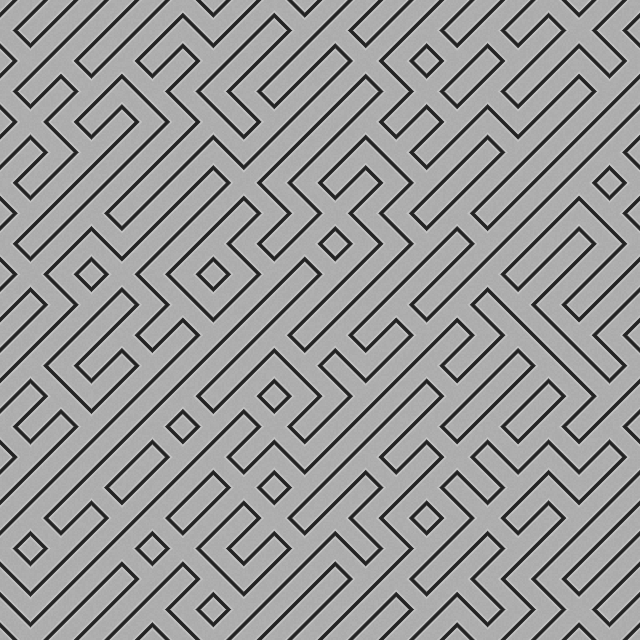
Reproduce this pattern procedurally as a Shadertoy shader.

```glsl
// Draws a maze of thin dark diagonal lines on grey, from randomly turned square tiles.

const float TILES = 21.0;         // tiles across the canvas
const float RISING_SHARE = 0.72;  // share of tiles whose lines rise to the right
const float LINE_HALF = 0.060;    // half widths, in tiles
const float CORE_HALF = 0.029;
const float HALO_HALF = 0.118;
const float GRAIN_CELLS = 400.0;  // grain cells across the canvas

const vec3 GROUND = vec3(0.68);
const vec3 HALO = vec3(0.755);
const vec3 LINE_EDGE = vec3(0.185);
const vec3 LINE_CORE = vec3(0.13);

float hash(vec2 p) {
    vec3 q = fract(p.xyx * vec3(0.1031, 0.1030, 0.0973));
    q += dot(q, q.yzx + 33.33);
    return fract((q.x + q.y) * q.z);
}

// Distance to two parallel diagonals that join the midpoints of a tile's sides
float tileLines(vec2 p, float risingShare) {
    vec2 local = fract(p) - 0.5;
    float turn = hash(floor(p) + 17.0) < risingShare ? -1.0 : 1.0;
    return abs(abs(local.x + turn * local.y) - 0.5) * sqrt(0.5);
}

// Soft coverage of a band around distance zero
float band(float dist, float halfWidth, float blur) {
    return 1.0 - smoothstep(halfWidth - blur, halfWidth + blur, dist);
}

void mainImage(out vec4 fragColor, in vec2 fragCoord) {
    float side = min(iResolution.x, iResolution.y);
    vec2 uv = fragCoord / side;
    float pixel = TILES / side;
    float dist = tileLines(uv * TILES, RISING_SHARE);

    // Ground with faint grain
    float grain = hash(floor(uv * GRAIN_CELLS)) - 0.5;
    vec3 color = GROUND + 0.022 * grain;

    // Pale halo, line, then darker core
    color = mix(color, HALO + 0.022 * grain, band(dist, HALO_HALF, 0.5 * pixel));
    color = mix(color, LINE_EDGE, band(dist, LINE_HALF, 0.5 * pixel));
    color = mix(color, LINE_CORE, band(dist, CORE_HALF, 0.4 * pixel));

    fragColor = vec4(color, 1.0);
}
```
